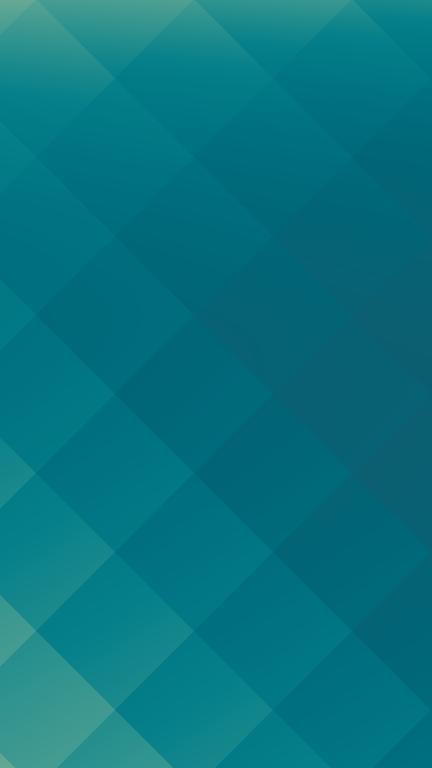
A Shadertoy shader for this background:

```glsl
// Teal diamond tiles, each with its own slanted gradient, glowing at the top and lower left.

// Lengths are in canvas widths, with the origin at the lower left.
const float DIAGONAL = 0.3657;               // corner to corner of one tile
const vec2 LATTICE_ORIGIN = vec2(0.0833, 1.0486);
const float TILE_FLIP = -0.5;                // horizontal gradient inside a tile, relative to the whole
const float TILE_TILT = 0.35;                // extra brightening towards a tile's top
const float BLEND = 2.0;                     // sharpness of the merge between glows
const float FLOOR_TONE = -0.3;
const vec2 TOP_ANCHOR = vec2(0.083, 1.2315);
const vec2 LOW_ANCHOR = vec2(0.083, 1.014);
const int SAMPLES = 3;                       // antialiasing grid per axis

const vec3 RAMP[7] = vec3[7](
    vec3(0.045, 0.37, 0.44),
    vec3(0.00, 0.40, 0.47),
    vec3(0.00, 0.45, 0.51),
    vec3(0.02, 0.50, 0.54),
    vec3(0.19, 0.58, 0.56),
    vec3(0.35, 0.64, 0.58),
    vec3(0.52, 0.71, 0.58));

// Colour at a fractional position along the ramp
vec3 rampColour(float tone) {
    tone = clamp(tone, 0.0, 5.999);
    int i = int(tone);
    return mix(RAMP[i], RAMP[i + 1], fract(tone));
}

// Smooth maximum of the top glow, the lower-left glow and the dark floor
float glowTone(vec2 p) {
    vec2 t = p - TOP_ANCHOR;
    vec2 l = p - LOW_ANCHOR;
    float rise = max(t.y, 0.0);
    float top = 1.75 + 3.0 * t.y + 9.5 * rise * rise * rise - 1.5 * t.x;
    float low = 1.7 - 2.76 * l.y - 3.0 * l.x;
    return log(exp(BLEND * top) + exp(BLEND * low) + exp(BLEND * FLOOR_TONE)) / BLEND;
}

// Centre of the diamond that holds p
vec2 tileCentre(vec2 p) {
    vec2 d = (p - LATTICE_ORIGIN) / DIAGONAL;
    vec2 cell = floor(vec2(d.x + d.y, d.y - d.x)) + 0.5;
    return LATTICE_ORIGIN + 0.5 * DIAGONAL * vec2(cell.x - cell.y, cell.x + cell.y);
}

vec3 tiledColour(vec2 p) {
    vec2 centre = tileCentre(p);
    vec2 local = p - centre;
    float tone = glowTone(centre + local * vec2(TILE_FLIP, 1.0));
    return rampColour(tone + TILE_TILT * local.y);
}

void mainImage(out vec4 fragColor, in vec2 fragCoord) {
    vec3 sum = vec3(0.0);
    for (int j = 0; j < SAMPLES; j++)
        for (int i = 0; i < SAMPLES; i++) {
            vec2 offset = (vec2(i, j) + 0.5) / float(SAMPLES) - 0.5;
            sum += tiledColour((fragCoord + offset) / iResolution.x);
        }
    fragColor = vec4(sum / float(SAMPLES * SAMPLES), 1.0);
}
```
